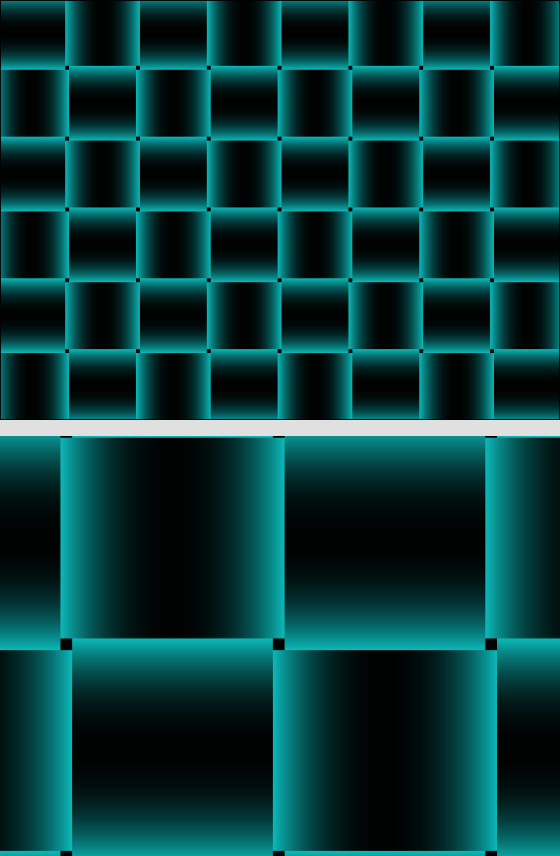
Top, the full canvas; bottom, a detail of the centre.
This pattern is drawn by a Shadertoy shader. Its source:

```glsl
#define PITCH 0.1686                   // cell size, in canvas heights
#define CENTER vec2(-0.006, 0.008)     // grid offset, in cells
#define LAP 0.0275                     // overhang of each strip, in cells
#define FALLOFF 2.4                    // steepness of the glow
#define FRAME 0.002                    // dark margin, in canvas heights
#define DARK vec3(0.004, 0.010, 0.010)
#define GLOW vec3(0.045, 0.715, 0.715)

// Antialiased coverage of a centred box
float boxCoverage(vec2 p, vec2 halfSize, float pixel) {
    vec2 c = clamp((halfSize - abs(p)) / pixel + 0.5, 0.0, 1.0);
    return c.x * c.y;
}

// Dark in the middle, bright at both rims; red rises later than teal
vec3 stripGlow(float along) {
    float t = min(abs(along) / (0.5 + LAP), 1.0);
    float light = pow(t, FALLOFF);
    return GLOW * vec3(light * mix(0.5, 1.0, light), light, light);
}

// One strip: long along its gradient, short across it
vec3 strip(vec2 p, float parity, float pixel) {
    vec2 q = parity < 0.5 ? p.yx : p;
    return stripGlow(q.x) * boxCoverage(q, vec2(0.5 + LAP, 0.5 - LAP), pixel);
}

void mainImage(out vec4 fragColor, in vec2 fragCoord) {
    vec2 p = (fragCoord - 0.5 * iResolution.xy) / (iResolution.y * PITCH) - CENTER;
    float pixel = 1.0 / (iResolution.y * PITCH);
    vec2 cell = floor(p);

    // Neighbours overhang into this cell; uncovered corners stay dark
    vec3 color = DARK;
    for (int j = -1; j <= 1; j++) {
        for (int i = -1; i <= 1; i++) {
            vec2 id = cell + vec2(i, j);
            float parity = mod(id.x + id.y, 2.0);
            color += strip(p - id - 0.5, parity, pixel);
        }
    }

    // Thin dark margin around the canvas
    vec2 inset = min(fragCoord, iResolution.xy - fragCoord) / iResolution.y;
    float edge = min(inset.x, inset.y);
    float blur = 0.5 / iResolution.y;
    color = mix(DARK, color, smoothstep(FRAME - blur, FRAME + blur, edge));

    fragColor = vec4(color, 1.0);
}
```
